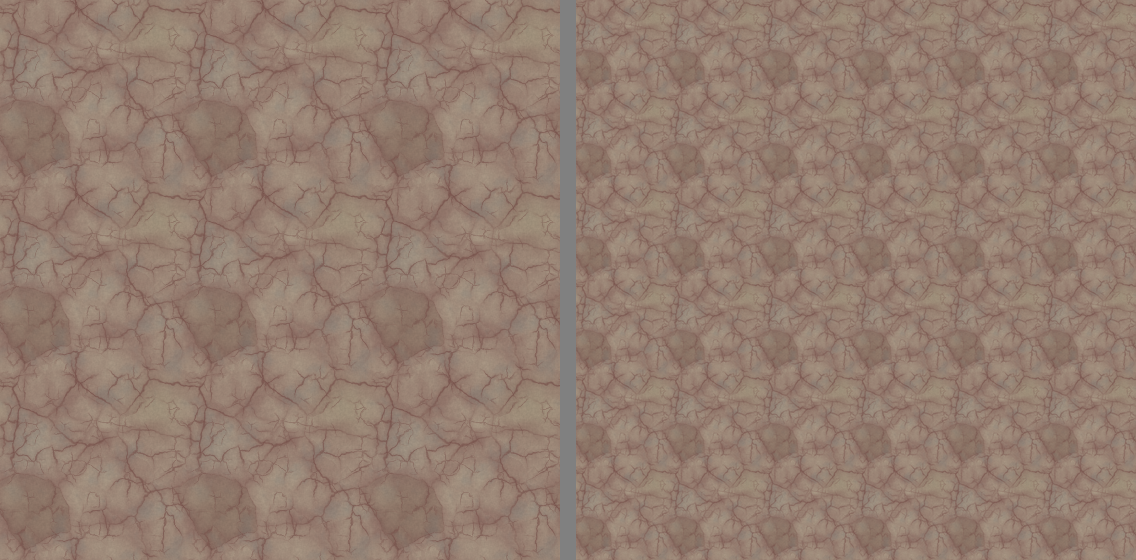
Left, the tile; right, the same tile 2 across and 2 down.
This texture is drawn by a Shadertoy shader. Its source:

```glsl
#define REPEATS 3.0
#define FOLD_CELLS 3.0
#define LOBE_CELLS 7.0
#define VEIN_CELLS 15.0
#define FOLD_WIDTH 0.0028
#define VEIN_WIDTH 0.0022
#define GRAIN 0.035
#define PALE vec3(0.640, 0.570, 0.500)
#define ROSY vec3(0.555, 0.440, 0.400)
#define SLATE vec3(0.530, 0.505, 0.475)
#define OLIVE vec3(0.620, 0.575, 0.475)
#define VEIN vec3(0.460, 0.310, 0.285)

vec2 hash2(vec2 c) {
    vec3 q = fract(c.xyx * vec3(0.1031, 0.1030, 0.0973));
    q += dot(q, q.yzx + 33.33);
    return fract((q.xx + q.yz) * q.zy);
}

vec2 wrapCell(vec2 c, float n) {
    return floor(mod(c + 0.5, n));
}

float corner(vec2 cell, vec2 f, vec2 o, float n, float seed) {
    vec2 gradient = hash2(wrapCell(cell + o, n) + seed) * 2.0 - 1.0;
    return dot(gradient, f - o);
}

// Gradient noise with n cells per unit, wrapping at every unit
float noise(vec2 p, float n, float seed) {
    vec2 c = floor(p * n), f = fract(p * n);
    vec2 u = f * f * f * (f * (f * 6.0 - 15.0) + 10.0);
    float low = mix(corner(c, f, vec2(0, 0), n, seed), corner(c, f, vec2(1, 0), n, seed), u.x);
    float high = mix(corner(c, f, vec2(0, 1), n, seed), corner(c, f, vec2(1, 1), n, seed), u.x);
    return 1.4 * mix(low, high, u.y);
}

float fbm(vec2 p, float n, float seed) {
    float sum = 0.0, amp = 0.6;
    for (int i = 0; i < 5; i++) {
        sum += amp * noise(p, n, seed + float(i) * 7.0);
        n *= 2.0;
        amp *= 0.55;
    }
    return sum;
}

vec2 warp(vec2 p, float n, float seed) {
    return vec2(fbm(p, n, seed), fbm(p, n, seed + 51.0));
}

// Wrapping cells: x = distance to the border, yz = centre of the cell
vec3 cells(vec2 p, float n, float seed) {
    vec2 c = floor(p * n), f = fract(p * n);
    vec2 first = vec2(9.0), second = vec2(9.0);
    for (int y = -1; y <= 1; y++)
    for (int x = -1; x <= 1; x++) {
        vec2 o = vec2(x, y);
        vec2 r = o + 0.1 + 0.8 * hash2(wrapCell(c + o, n) + seed) - f;
        if (dot(r, r) < dot(first, first)) {
            second = first;
            first = r;
        } else if (dot(r, r) < dot(second, second)) {
            second = r;
        }
    }
    float border = dot(0.5 * (first + second), normalize(second - first));
    return vec3(border / n, p + first / n);
}

// Soft round spot that wraps at every unit
float spot(vec2 p, vec2 centre, float radius) {
    vec2 d = p - centre;
    d -= round(d);
    return exp(-dot(d, d) / (radius * radius));
}

float stroke(float d, float w, float px) {
    return 1.0 - smoothstep(max(w - px, 0.0), w + px, d);
}

void mainImage(out vec4 fragColor, in vec2 fragCoord) {
    vec2 p = fragCoord / iResolution.xy * REPEATS;
    float px = REPEATS / iResolution.y;

    // Membrane folds, lobes and capillaries on bent coordinates
    vec2 bend = warp(p, 4.0, 3.0);
    vec2 ripple = warp(p, 11.0, 23.0);
    vec3 fold = cells(p + 0.07 * bend, FOLD_CELLS, 12.0);
    vec3 lobe = cells(p + 0.05 * bend + 0.025 * ripple, LOBE_CELLS, 31.0);
    vec3 vein = cells(p + 0.035 * ripple, VEIN_CELLS, 67.0);

    // Mottled flesh, paler in the middle of each swelling
    float cloud = fbm(p, 4.0, 80.0);
    float tone = 0.54 + 0.75 * cloud;
    tone += 0.36 * (smoothstep(0.0, 0.11, fold.x) - 0.45);
    tone += 0.22 * (smoothstep(0.0, 0.045, lobe.x) - 0.45);
    tone += 0.16 * noise(fold.yz, 5.0, 14.0);
    vec3 color = mix(ROSY, PALE, clamp(tone, -0.15, 1.1));

    // Cool and olive stains, and one sunken pocket
    float stain = smoothstep(0.0, 0.5, fbm(p, 5.0, 120.0));
    color = mix(color, SLATE, 0.5 * stain + 0.3 * spot(p, vec2(0.15, 0.58), 0.12));
    color = mix(color, OLIVE, 0.55 * spot(p + 0.05 * bend, vec2(0.84, 0.82), 0.16));
    float pocket = spot(fold.yz, vec2(0.2, 0.24), 0.17) * spot(p, vec2(0.2, 0.24), 0.25);
    color *= 1.0 - vec3(0.15, 0.20, 0.21) * pocket;

    // Broken veins that thin out and fade
    float lobeFade = smoothstep(-0.12, 0.3, noise(p, 6.0, 140.0));
    float veinFade = smoothstep(-0.02, 0.35, noise(p, 9.0, 160.0));
    float redness = 0.5 * lobeFade * stroke(lobe.x, VEIN_WIDTH, px);
    redness = max(redness, 0.42 * veinFade * stroke(vein.x, 0.7 * VEIN_WIDTH, px));
    redness += 0.14 * lobeFade * exp(-lobe.x / 0.010);
    color = mix(color, VEIN, redness);

    // Main folds: a thin crease within a soft shadow
    float foldFade = 0.35 + 0.65 * smoothstep(-0.25, 0.25, noise(p, 4.0, 180.0));
    float crease = 0.5 * stroke(fold.x, FOLD_WIDTH, px) + 0.25 * exp(-fold.x / 0.016);
    color = mix(color, VEIN, foldFade * crease);

    // Fine pores
    color *= 1.0 + GRAIN * (noise(p, 60.0, 200.0) + noise(p, 110.0, 230.0));
    fragColor = vec4(color, 1.0);
}
```
